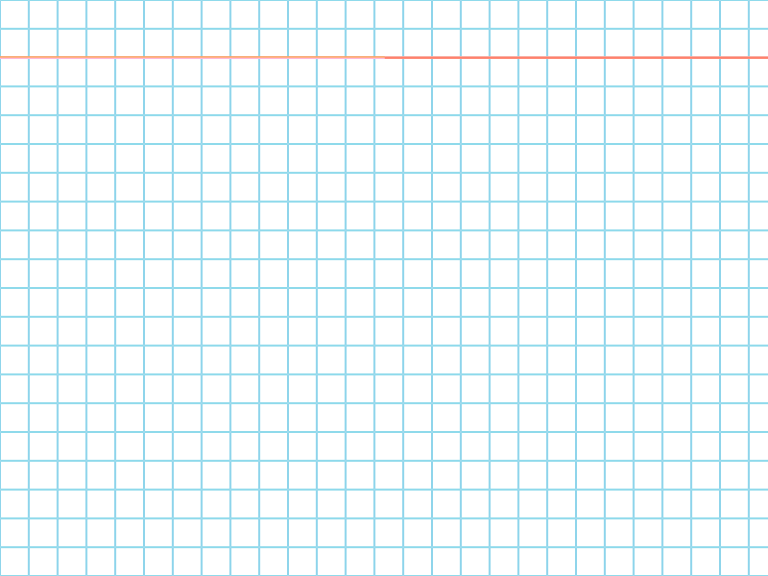
A Shadertoy shader for this pattern:

```glsl
// Coverage of a stroke, from distance to its centre, half width and pixel size
float stroke(float dist, float halfWidth, float pixel) {
    return clamp((halfWidth - abs(dist)) / pixel + 0.5, 0.0, 1.0);
}

void mainImage(out vec4 fragColor, in vec2 fragCoord) {
    // One unit is one square: 20 down, 26.67 across
    float pixel = 20.0 / iResolution.y;
    vec2 p = fragCoord * pixel;
    vec2 toLine = fract(p + 0.5) - 0.5;

    // Blue ruling, slightly paler where strokes cross
    float upright = stroke(toLine.x, 0.034, pixel);
    float level = stroke(toLine.y, 0.034, pixel);
    vec3 color = mix(vec3(1.0), vec3(0.55, 0.85, 0.92), level);
    color = mix(color, vec3(0.55, 0.83, 0.92), upright);
    color = mix(color, vec3(0.66, 0.88, 0.94), 0.6 * upright * level);

    // Header rule: orange above pink on the left half, coral on the right
    float header = p.y - 18.0;
    vec3 split = mix(vec3(1.0), vec3(1.0, 0.72, 0.85), stroke(header + 0.035, 0.035, pixel));
    split = mix(split, vec3(1.0, 0.62, 0.38), stroke(header - 0.025, 0.03, pixel));
    vec3 coral = mix(vec3(1.0), vec3(1.0, 0.5, 0.42), stroke(header, 0.045, pixel));
    float rightHalf = clamp((fragCoord.x - 0.501 * iResolution.x) + 0.5, 0.0, 1.0);
    color = mix(color, mix(split, coral, rightHalf), stroke(header, 0.05, pixel));

    fragColor = vec4(color, 1.0);
}
```
